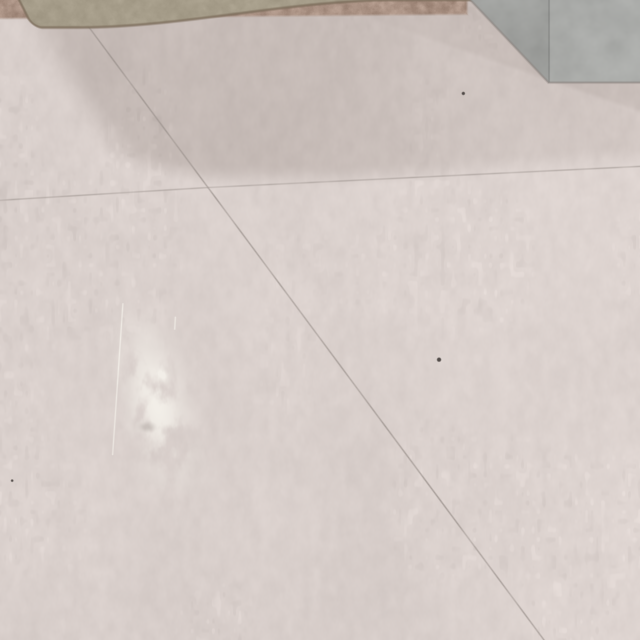
Reproduce this texture procedurally as a WebGL 1 fragment shader.

```glsl
precision highp float;
// Pale polished floor tiles seen at an angle: two thin joints cross the floor,
// with a soft shadow, a lamp reflection, and a mat and a grey block at the top.
// Value noise gives the stone grain; half-planes and segments give the shapes.
uniform vec2 u_resolution;

const vec3 TILE = vec3(0.855, 0.817, 0.802);
const vec3 SHADE = vec3(0.770, 0.728, 0.710);
const vec3 JOINT = vec3(0.610, 0.575, 0.555);
const vec3 GLOSS = vec3(0.950, 0.935, 0.910);
const vec3 MAT = vec3(0.650, 0.615, 0.540);
const vec3 MAT_RIM = vec3(0.480, 0.420, 0.350);
const vec3 SKIRTING = vec3(0.660, 0.565, 0.510);
const vec3 BLOCK = vec3(0.655, 0.660, 0.650);
const vec3 SPECK = vec3(0.220, 0.200, 0.190);
const vec2 CROSSING = vec2(0.325, 0.707);   // where the joints meet
const vec2 LONG_JOINT_END = vec2(0.850, 0.0);
const vec2 HOT_SPOT = vec2(0.254, 0.412);
const float JOINT_HALF_WIDTH = 0.0011;
const float GRAIN = 0.042;
const float CLOUDS = 0.040;
const float FLAKES = 0.024;

float hash(vec2 p) {
  vec3 q = fract(p.xyx * vec3(0.1031, 0.1030, 0.0973));
  q += dot(q, q.yzx + 33.33);
  return fract((q.x + q.y) * q.z);
}

float noise(vec2 p) {
  vec2 i = floor(p), f = fract(p);
  f = f * f * (3.0 - 2.0 * f);
  return mix(mix(hash(i), hash(i + vec2(1, 0)), f.x),
             mix(hash(i + vec2(0, 1)), hash(i + vec2(1, 1)), f.x), f.y);
}

float fbm(vec2 p) {
  float sum = 0.0, weight = 0.5;
  for (int i = 0; i < 4; i++) {
    sum += weight * noise(p);
    p = mat2(1.6, 1.2, -1.2, 1.6) * p + 17.3;
    weight *= 0.5;
  }
  return sum / 0.9375;
}

// Signed distance to the line a-b, positive on its left side.
float side(vec2 p, vec2 a, vec2 b) {
  vec2 d = normalize(b - a);
  return d.x * (p.y - a.y) - d.y * (p.x - a.x);
}

float segment(vec2 p, vec2 a, vec2 b) {
  vec2 d = b - a;
  return length(p - a - d * clamp(dot(p - a, d) / dot(d, d), 0.0, 1.0));
}

// Coverage of a shape with signed distance d (negative inside).
float fill(float d, float blur) { return 1.0 - smoothstep(-blur, blur, d); }

vec3 stone(vec2 p) {
  float clouds = fbm(p * vec2(7.0, 4.5)) - 0.5;
  float grain = fbm(p * vec2(75.0, 48.0)) - 0.5;
  float patches = smoothstep(0.35, 0.7, noise(p * vec2(9.0, 5.0) + 4.0));
  float flake = noise(p * vec2(120.0, 70.0) + 9.0);
  float marks = smoothstep(0.7, 0.95, flake) + smoothstep(0.05, 0.3, flake) - 1.0;
  float light = 0.014 * smoothstep(-0.15, 0.25, side(p, CROSSING, LONG_JOINT_END)) - 0.004;
  return TILE + light + CLOUDS * clouds + GRAIN * grain + FLAKES * patches * marks;
}

float shadow(vec2 p) {
  float lower = 0.76 - 0.035 * smoothstep(0.12, 0.35, p.x) + 0.03 * smoothstep(0.5, 1.0, p.x);
  float left = side(p, vec2(0.175, 0.76), vec2(0.05, 0.96));
  float area = smoothstep(-0.02, 0.02, p.y - lower) * (1.0 - smoothstep(-0.045, 0.025, left));
  float wedge = smoothstep(-0.004, 0.006, side(p, vec2(0.58, 0.97), vec2(0.855, 0.875)));
  float fade = 1.0 - 0.45 * smoothstep(0.45, 0.8, p.x);
  return area * mix(fade, 0.95, wedge * smoothstep(0.54, 0.6, p.x));
}

void main() {
  vec2 p = gl_FragCoord.xy / u_resolution;
  float px = 1.0 / min(u_resolution.x, u_resolution.y);
  float fine = fbm(p * 85.0) - 0.5;
  vec3 color = stone(p) * mix(vec3(1.0), SHADE / TILE, shadow(p));
  // Joints, uneven in strength
  float wear = 0.6 + 0.4 * noise(p * 45.0);
  float longJoint = abs(side(p, CROSSING, LONG_JOINT_END));
  vec2 bend = p.x < CROSSING.x ? vec2(0.0, 0.687) : vec2(1.0, 0.740);
  float crossJoint = abs(side(p, CROSSING, bend));
  color = mix(color, JOINT, 0.85 * wear * fill(longJoint - JOINT_HALF_WIDTH, px));
  color = mix(color, JOINT, 0.60 * wear * fill(crossJoint - JOINT_HALF_WIDTH, px));
  // Lamp reflection: broken glow, hot spot, two thin streaks and a dull smear
  vec2 g = (p - vec2(0.245 + 0.2 * (0.37 - p.y), 0.37)) / vec2(0.042, 0.105);
  float glow = exp(-dot(g, g)) * smoothstep(0.2, 0.65, fbm(p * vec2(45.0, 28.0)));
  glow += 0.8 * exp(-dot(p - HOT_SPOT, p - HOT_SPOT) * 9000.0);
  float streak = segment(p, vec2(0.176, 0.290), vec2(0.192, 0.525));
  streak = min(streak, segment(p, vec2(0.273, 0.486), vec2(0.274, 0.504)));
  color = mix(color, GLOSS, min(glow + 0.75 * fill(streak - 0.001, px), 1.0));
  float smear = length((p - vec2(0.230, 0.333)) * vec2(0.6, 1.0)) - 0.006;
  color = mix(color, JOINT, 0.35 * fill(smear, 0.005));
  // Dirt specks
  float speck = length(p - vec2(0.686, 0.438)) - 0.0032;
  speck = min(speck, length(p - vec2(0.724, 0.854)) - 0.0024);
  speck = min(speck, length(p - vec2(0.019, 0.249)) - 0.0018);
  color = mix(color, SPECK, 0.85 * fill(speck, px));
  // Skirting strip and the rounded mat lying on it
  float strip = max(0.971 + 0.009 * p.x - p.y, p.x - 0.73);
  color = mix(color, SKIRTING + 0.2 * fine, fill(strip, 0.003));
  vec2 m = vec2(0.53 - 0.5 * p.y - p.x, 0.957 + 0.043 * smoothstep(0.12, 0.62, p.x) - p.y) + 0.015;
  float rug = length(max(m, 0.0)) + min(max(m.x, m.y), 0.0) - 0.015;
  color = mix(color, MAT + 0.08 * fine, fill(rug, px));
  color = mix(color, MAT_RIM, 0.75 * fill(abs(rug) - 0.002, 0.002));
  // Grey block with two faces
  float block = max(0.871 - p.y, side(p, vec2(0.857, 0.871), vec2(0.735, 1.0)));
  float tone = mix(-0.035, 0.012, smoothstep(-px, px, p.x - 0.858));
  vec3 blockColor = BLOCK + tone + 0.09 * (fbm(p * 28.0) - 0.5);
  blockColor *= 1.0 - 0.18 * fill(abs(p.x - 0.858) - 0.001, px);
  color = mix(color, blockColor, fill(block, px));
  color = mix(color, JOINT * 0.85, 0.6 * fill(abs(block) - 0.0015, 0.002));
  gl_FragColor = vec4(color, 1.0);
}
```
